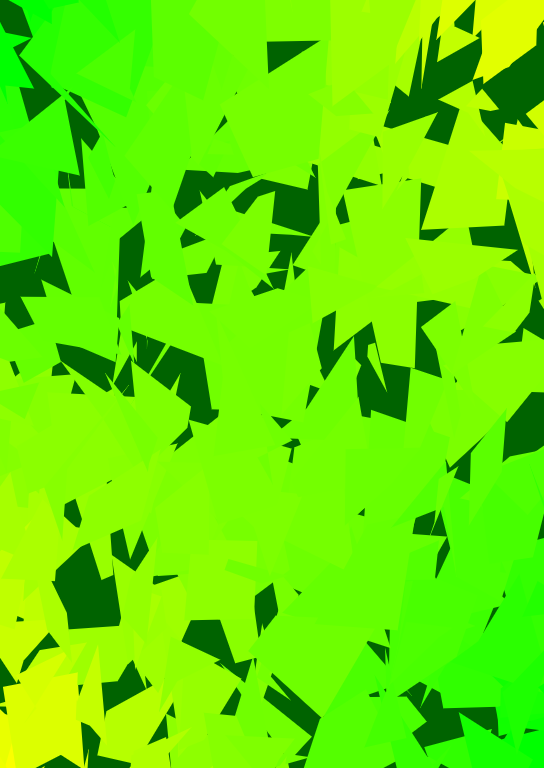
Give the GLSL for this background, as a Shadertoy shader.

```glsl
#define LAYERS 3
#define REACH 2
#define CELL 0.099                    // grid spacing, in canvas heights
#define HALF_SIZE vec2(0.080, 0.110)  // half extent of an average shard
#define SCALE_RANGE vec2(0.6, 1.25)
#define REGULARITY 0.4                // 0: tangled corners, 1: plain rectangle
#define TONE_SHIFT -0.03
#define TONE_JITTER 0.07
#define BACKDROP vec3(0.0, 0.39, 0.0)

vec2 hash2(vec3 seed) {
    vec3 h = fract(seed * vec3(0.1031, 0.1030, 0.0973));
    h += dot(h, h.yzx + 33.33);
    return fract((h.xx + h.yz) * h.zy);
}

// Signed distance to a four-cornered polygon, even-odd filled
float quadDistance(vec2 p, vec2 corners[4]) {
    float nearest = 1e9;
    float side = 1.0;
    for (int i = 0; i < 4; i++) {
        vec2 a = corners[i];
        vec2 b = corners[(i + 3) % 4];
        vec2 edge = b - a;
        vec2 w = p - a;
        vec2 offset = w - edge * clamp(dot(w, edge) / max(dot(edge, edge), 1e-9), 0.0, 1.0);
        nearest = min(nearest, dot(offset, offset));
        bvec3 crossing = bvec3(p.y >= a.y, p.y < b.y, edge.x * w.y > edge.y * w.x);
        if (all(crossing) || all(not(crossing))) side = -side;
    }
    return side * sqrt(nearest);
}

// Shard with one loosely placed corner per quadrant
float shardDistance(vec2 p, vec2 halfSize, vec3 seed) {
    vec2 corners[4];
    for (int k = 0; k < 4; k++) {
        vec2 quadrant = vec2(k == 1 || k == 2 ? 1.0 : -1.0, k >= 2 ? 1.0 : -1.0);
        vec2 scatter = 2.0 * hash2(seed + float(k + 1) * vec3(17.0, 31.0, 7.0)) - 1.0;
        corners[k] = halfSize * mix(scatter, quadrant, REGULARITY);
    }
    return quadDistance(p, corners);
}

// Saddle gradient: green and yellow in opposite corners
vec3 shardColor(vec2 uv, float jitter) {
    vec2 c = uv - 0.5;
    float red = 0.5 + 2.0 * c.x * c.y + TONE_SHIFT + TONE_JITTER * (jitter - 0.5);
    return vec3(clamp(red, 0.0, 1.0), 1.0, 0.0);
}

void mainImage(out vec4 fragColor, in vec2 fragCoord) {
    float pixel = 1.0 / iResolution.y;
    vec2 p = fragCoord * pixel;
    vec2 canvas = iResolution.xy * pixel;
    vec3 color = BACKDROP;

    // Stack several offset grids of opaque shards
    for (int layer = 0; layer < LAYERS; layer++) {
        vec2 shift = vec2(0.37, 0.61) * float(layer);
        vec2 home = floor(p / CELL + shift);
        for (int y = -REACH; y <= REACH; y++)
        for (int x = -REACH; x <= REACH; x++) {
            vec2 cell = home + vec2(x, y);
            vec3 seed = vec3(cell + 40.0, float(layer) * 53.0 + 5.0);
            vec2 center = (cell - shift + hash2(seed)) * CELL;
            vec2 traits = hash2(seed + 211.0);
            vec2 halfSize = HALF_SIZE * mix(SCALE_RANGE.x, SCALE_RANGE.y, traits.x);
            vec2 local = p - center;
            if (any(greaterThan(abs(local), halfSize + pixel))) continue;

            float coverage = clamp(0.5 - shardDistance(local, halfSize, seed) / pixel, 0.0, 1.0);
            color = mix(color, shardColor(center / canvas, traits.y), coverage);
        }
    }
    fragColor = vec4(color, 1.0);
}
```
